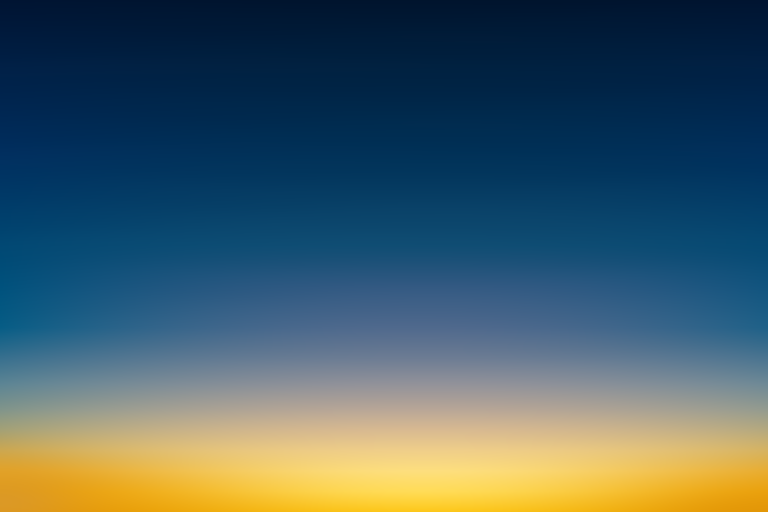
Reproduce this texture procedurally as a WebGL 2 fragment shader.

```glsl
#version 300 es
precision highp float;
// A clear twilight sky: deep navy falls through mauve haze to a golden horizon.
// Two vertical colour ramps, one through the glow and one at the sides, are
// blended by an arched weight that narrows towards the horizon.

uniform vec2 u_resolution;
out vec4 fragColor;

const int STOPS = 13;

// Heights of the colour stops, dense near the horizon
const float HEIGHTS[STOPS] = float[STOPS](
  0.0, 0.04, 0.08, 0.12, 0.16, 0.20, 0.25, 0.30, 0.36, 0.44, 0.52, 0.70, 1.0);

// Sky straight above the sun
const vec3 GLOW_SKY[STOPS] = vec3[STOPS](
  vec3(0.99, 0.78, 0.10), vec3(1.00, 0.86, 0.34), vec3(0.99, 0.87, 0.49),
  vec3(0.94, 0.81, 0.54), vec3(0.85, 0.73, 0.57), vec3(0.72, 0.65, 0.59),
  vec3(0.57, 0.57, 0.60), vec3(0.43, 0.49, 0.58), vec3(0.31, 0.41, 0.55),
  vec3(0.20, 0.35, 0.51), vec3(0.06, 0.30, 0.45), vec3(0.00, 0.19, 0.34),
  vec3(0.00, 0.08, 0.18));

// Sky far to either side
const vec3 SIDE_SKY[STOPS] = vec3[STOPS](
  vec3(0.90, 0.60, 0.02), vec3(0.92, 0.63, 0.04), vec3(0.90, 0.65, 0.15),
  vec3(0.80, 0.66, 0.32), vec3(0.64, 0.63, 0.46), vec3(0.50, 0.58, 0.54),
  vec3(0.36, 0.52, 0.58), vec3(0.22, 0.44, 0.56), vec3(0.02, 0.36, 0.52),
  vec3(0.00, 0.32, 0.49), vec3(0.00, 0.28, 0.45), vec3(0.00, 0.18, 0.37),
  vec3(0.00, 0.08, 0.20));

// Piecewise linear ramp through the colour stops
vec3 skyRamp(vec3 colours[STOPS], float height) {
  vec3 colour = colours[0];
  for (int i = 1; i < STOPS; i++) {
    float t = (height - HEIGHTS[i - 1]) / (HEIGHTS[i] - HEIGHTS[i - 1]);
    colour = mix(colour, colours[i], clamp(t, 0.0, 1.0));
  }
  return colour;
}

// Arched weight of the glow: broad aloft, tight along the horizon
float glowWeight(vec2 uv, float centre) {
  float offset = (uv.x - centre) / 0.55;
  float sharpness = mix(3.0, 1.0, smoothstep(0.0, 0.15, uv.y));
  return pow(max(1.0 - offset * offset, 0.0), sharpness);
}

// Soft round patch of light or haze
float softPatch(vec2 uv, vec2 centre, vec2 radius) {
  vec2 d = (uv - centre) / radius;
  return exp(-dot(d, d));
}

// Faint, nearly level air layers from summed sines
float airLayers(vec2 uv) {
  float layers = 0.0;
  for (int i = 1; i <= 3; i++) {
    float k = float(i);
    layers += sin(uv.y * 37.0 * k + sin(uv.x * 5.0 * k + k) * 0.8) / k;
  }
  return layers;
}

void main() {
  vec2 uv = gl_FragCoord.xy / u_resolution;

  // Sky blended from its two ramps
  vec3 sky = mix(skyRamp(SIDE_SKY, uv.y), skyRamp(GLOW_SKY, uv.y),
                 glowWeight(uv, 0.55));

  // Dusty haze in the low left corner, deeper amber in the low right
  vec3 dust = vec3(0.84, 0.59, 0.18);
  vec3 amber = vec3(0.88, 0.58, 0.03);
  sky = mix(sky, dust, 0.75 * softPatch(uv, vec2(0.0, 0.02), vec2(0.10, 0.06)));
  sky = mix(sky, amber, 0.6 * softPatch(uv, vec2(1.0, 0.0), vec2(0.12, 0.04)));

  sky += 0.002 * airLayers(uv);
  fragColor = vec4(clamp(sky, 0.0, 1.0), 1.0);
}
```
